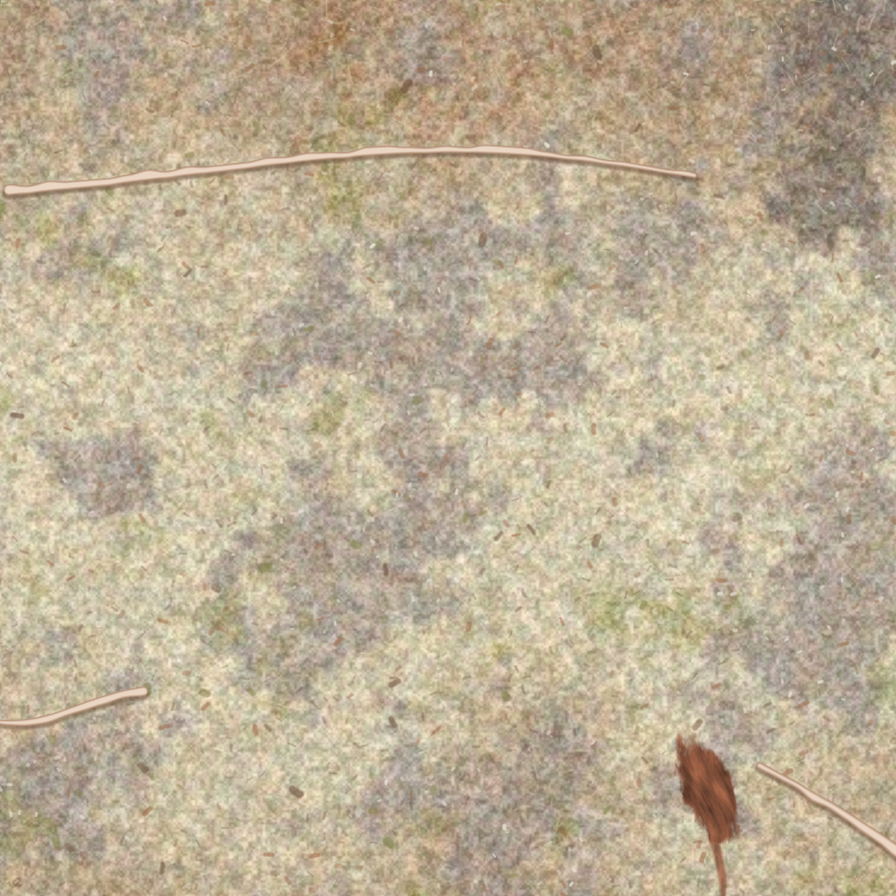
Give the GLSL for this texture, as a Shadertoy shader.

```glsl
// Weathered ground: a pale lichen band between brown earth, with grey stains,
// layered value noise for grain, scattered flecks and fibres from hashed cells,
// and on top a few bent dry sticks and one withered red-brown leaf.

const float PI = 3.14159;
const vec3 EARTH = vec3(0.69, 0.60, 0.49);
const vec3 LICHEN = vec3(0.82, 0.78, 0.67);
const vec3 STAIN = vec3(0.65, 0.60, 0.56);
const vec3 SOOT = vec3(0.50, 0.45, 0.41);
const vec3 RUST = vec3(0.62, 0.42, 0.29);
const vec3 MOSS = vec3(0.60, 0.60, 0.34);
const vec3 STRAW = vec3(0.87, 0.81, 0.70);
const vec3 CHALK = vec3(0.93, 0.91, 0.86);
const vec3 BARK = vec3(0.42, 0.31, 0.23);
const vec3 WOOD = vec3(0.92, 0.84, 0.77);
const vec3 LEAF = vec3(0.50, 0.29, 0.20);

vec3 hash3(vec2 p) {
    vec3 q = fract(p.xyx * vec3(0.1031, 0.1030, 0.0973));
    q += dot(q, q.yxz + 33.33);
    return fract((q.xxy + q.yzz) * q.zyx);
}

float noise(vec2 p) {
    vec2 i = floor(p), f = fract(p);
    f = f * f * (3.0 - 2.0 * f);
    float low = mix(hash3(i).x, hash3(i + vec2(1, 0)).x, f.x);
    float high = mix(hash3(i + vec2(0, 1)).x, hash3(i + vec2(1, 1)).x, f.x);
    return mix(low, high, f.y);
}

float fbm(vec2 p) {
    float sum = 0.0, amp = 0.5;
    for (int i = 0; i < 5; i++) {
        sum += amp * noise(p);
        p = mat2(1.6, 1.2, -1.2, 1.6) * p + 11.7;
        amp *= 0.5;
    }
    return sum / 0.97;
}

// Randomly turned, slightly curved strokes; size is half length and half width in cells.
float flecks(vec2 p, float cells, float density, vec2 size, float seed) {
    vec2 g = p * cells + seed * 37.0;
    float soft = 0.8 * cells / iResolution.y + 0.02, cover = 0.0;
    for (int j = -1; j <= 1; j++)
    for (int i = -1; i <= 1; i++) {
        vec2 id = floor(g) + vec2(i, j);
        vec3 r = hash3(id);
        if (r.z > density) continue;
        float angle = r.z / density * PI;
        vec2 dir = vec2(cos(angle), sin(angle)), d = g - id - r.xy;
        vec2 q = vec2(dot(d, dir), dot(d, vec2(-dir.y, dir.x)));
        q.y += (r.x - 0.5) * q.x * q.x;
        float dist = length(vec2(max(abs(q.x) - size.x * (0.4 + r.y), 0.0), q.y)) - size.y * (0.5 + r.x);
        cover = max(cover, (1.0 - smoothstep(-soft, soft, dist)) * (0.5 + 0.5 * r.y));
    }
    return cover;
}

float blob(vec2 p, vec2 center, vec2 radius) {
    vec2 d = (p - center) / radius;
    return exp(-dot(d, d));
}

// Signed distance to a tapered stick with an arch (bend.x) and an S-curve (bend.y).
float stickDistance(vec2 p, vec2 a, vec2 b, vec2 bend, float width) {
    float len = length(b - a);
    vec2 dir = (b - a) / len, d = p - a;
    vec2 q = vec2(dot(d, dir), dot(d, vec2(-dir.y, dir.x)));
    float t = clamp(q.x / len, 0.0, 1.0);
    float knots = noise(vec2(q.x * 45.0, a.y * 90.0));
    q.y -= bend.x * sin(PI * t) + bend.y * sin(2.0 * PI * t) + 0.003 * (knots - 0.5);
    return length(vec2(q.x - t * len, q.y)) - width * (mix(0.9, 0.45, t) + 0.4 * knots * knots);
}

vec3 layStick(vec3 col, vec2 p, vec2 a, vec2 b, vec2 bend, float width) {
    float px = 1.0 / iResolution.y;
    float body = stickDistance(p, a, b, bend, width);
    float shade = stickDistance(p + vec2(0.0, 0.003), a, b, bend, width);
    col = mix(col, BARK, 0.55 * (1.0 - smoothstep(-0.001, 0.003 + px, shade)));
    vec3 wood = mix(WOOD, vec3(0.72, 0.58, 0.48), smoothstep(-width * 0.6, 0.0, body));
    return mix(col, wood, 1.0 - smoothstep(-px, px, body));
}

vec3 layLeaf(vec3 col, vec2 p, vec2 center) {
    vec2 d = p - center;
    d.x += 0.012 * sin(d.y * 30.0);
    float ragged = 0.55 * (fbm(p * vec2(70.0, 35.0)) - 0.5);
    float blade = length(d / vec2(0.030, 0.062)) - 1.0 + 1.6 * ragged;
    float stalk = stickDistance(p, center - vec2(0.0, 0.03), vec2(center.x + 0.02, -0.02), vec2(0.004, 0.0), 0.005);
    float cover = max(1.0 - smoothstep(-0.15, 0.12, blade), 0.8 * (1.0 - smoothstep(-0.002, 0.003, stalk)));
    float veins = fbm(vec2(d.x * 160.0 + d.y * 25.0, d.y * 45.0));
    return mix(col, LEAF * (0.45 + 1.1 * veins), 0.92 * cover);
}

void mainImage(out vec4 fragColor, in vec2 fragCoord) {
    vec2 p = fragCoord / iResolution.y;

    // Broad zones: lichen band, brown earth, rusty top and grey stains
    float clouds = fbm(p * 5.0 + 3.0), ragged = fbm(p * 38.0);
    float band = 1.0 - smoothstep(0.25, 1.2, abs(p.y - 0.45) / 0.5 + 1.1 * (clouds - 0.5));
    vec3 col = mix(EARTH, LICHEN, band);
    col = mix(col, RUST, 0.5 * blob(p, vec2(0.45, 0.92), vec2(0.24, 0.12)) * smoothstep(0.3, 0.7, ragged));
    float stain = smoothstep(0.53, 0.65, fbm(p * 8.5 + 21.0) + 0.22 * (ragged - 0.5));
    col = mix(col, STAIN, 0.75 * stain);
    float corner = blob(p, vec2(0.92, 0.79), vec2(0.07, 0.08)) + blob(p, vec2(0.96, 0.95), vec2(0.09, 0.08));
    col = mix(col, SOOT, 0.7 * smoothstep(0.3, 0.65, corner + 0.9 * (ragged - 0.5)));
    float mossy = smoothstep(0.60, 0.78, fbm(p * 13.0 + 50.0)) + 0.7 * blob(p, vec2(0.66, 0.79), vec2(0.035, 0.06));
    col = mix(col, MOSS, 0.45 * min(mossy, 1.0) * smoothstep(0.3, 0.7, ragged));

    // Fine grain in brightness and hue
    float grain = 0.13 * noise(p * 85.0) + 0.17 * noise(p * 190.0 + 7.0) + 0.13 * noise(p * 370.0 + 19.0);
    col += grain - 0.215;
    col += vec3(0.05, 0.0, -0.05) * (noise(p * 65.0 + 31.0) - 0.5);
    col += vec3(-0.04, 0.02, -0.03) * (noise(p * 110.0 + 77.0) - 0.5);

    // Scattered fibres, crumbs and chips
    col = mix(col, STRAW, (0.45 - 0.25 * band) * flecks(p, 48.0, 0.65, vec2(0.35, 0.04), 1.0));
    col = mix(col, BARK, 0.35 * flecks(p, 65.0, 0.22, vec2(0.18, 0.08), 2.0));
    col = mix(col, BARK, 0.65 * flecks(p, 24.0, 0.07, vec2(0.10, 0.07), 3.0));
    col = mix(col, RUST, 0.60 * flecks(p, 42.0, 0.13, vec2(0.13, 0.08), 4.0));
    col = mix(col, MOSS * 0.85, 0.60 * flecks(p, 30.0, 0.08, vec2(0.07, 0.09), 5.0));
    col = mix(col, CHALK, (0.5 + 0.3 * stain) * flecks(p, 62.0, 0.15, vec2(0.08, 0.09), 6.0));

    // Leaf and sticks
    col = layLeaf(col, p, vec2(0.79, 0.115));
    col = layStick(col, p, vec2(0.01, 0.787), vec2(0.775, 0.804), vec2(0.033, -0.007), 0.0050);
    col = layStick(col, p, vec2(0.16, 0.229), vec2(-0.02, 0.195), vec2(0.008, -0.004), 0.0050);
    col = layStick(col, p, vec2(1.02, 0.038), vec2(0.848, 0.146), vec2(-0.003, 0.0), 0.0060);

    fragColor = vec4(clamp(col, 0.0, 1.0), 1.0);
}
```
